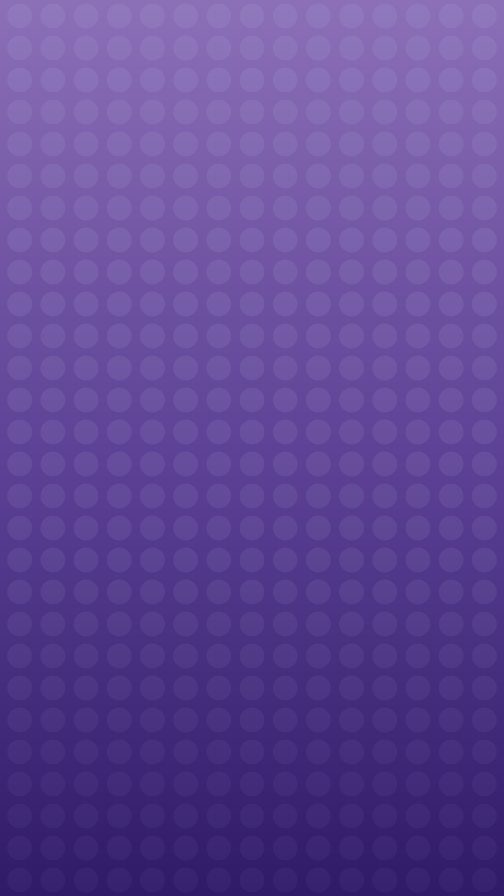
A WebGL 2 fragment shader for this pattern:

```glsl
#version 300 es
precision highp float;
// Rows of faint round dots over a vertical violet gradient.
// A grid, centred across and flush top to bottom, is folded into one cell;
// each dot is a translucent pale disc that fades toward the bottom.

uniform vec2 u_resolution;
out vec4 fragColor;

// Lengths are fractions of the canvas height.
const float ROWS = 28.0;
const float COLUMN_PITCH = 0.03704;
const float DOT_RADIUS = 0.0138;

const vec3 TOP_COLOR = vec3(0.546, 0.438, 0.718);
const vec3 MIDDLE_COLOR = vec3(0.368, 0.259, 0.587);
const vec3 BOTTOM_COLOR = vec3(0.185, 0.105, 0.408);

const vec3 DOT_TINT = vec3(0.78, 0.82, 0.96);
const float DOT_ALPHA_LOW = 0.040;
const float DOT_ALPHA_HIGH = 0.090;

// Three-stop gradient, height 0 at the bottom and 1 at the top.
vec3 violetGradient(float height) {
    vec3 lower = mix(BOTTOM_COLOR, MIDDLE_COLOR, clamp(height * 2.0, 0.0, 1.0));
    return mix(lower, TOP_COLOR, clamp(height * 2.0 - 1.0, 0.0, 1.0));
}

// Signed distance to the nearest dot; one column sits on the centre line.
float dotDistance(vec2 p) {
    vec2 pitch = vec2(COLUMN_PITCH, 1.0 / ROWS);
    vec2 grid = p / pitch + vec2(0.5, 0.0);
    return length((fract(grid) - 0.5) * pitch) - DOT_RADIUS;
}

void main() {
    vec2 p = gl_FragCoord.xy / u_resolution.y;
    p.x -= 0.5 * u_resolution.x / u_resolution.y;

    // Edge softened over about one pixel.
    float halfPixel = 0.6 / u_resolution.y;
    float disc = 1.0 - smoothstep(-halfPixel, halfPixel, dotDistance(p));

    float alpha = mix(DOT_ALPHA_LOW, DOT_ALPHA_HIGH, smoothstep(0.0, 0.55, p.y));
    vec3 color = mix(violetGradient(p.y), DOT_TINT, disc * alpha);
    fragColor = vec4(color, 1.0);
}
```
